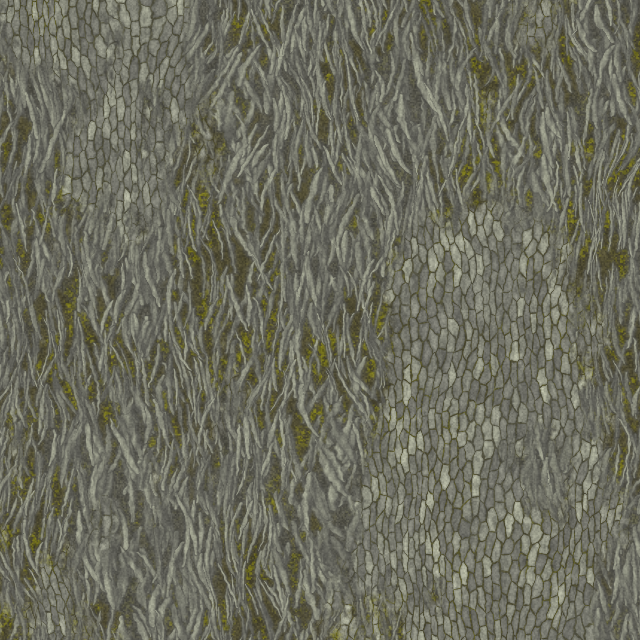
This texture is drawn by a Shadertoy shader. Its source:

```glsl
// Weathered bark: upright bands of small stone-like plates alternate with
// a braided net of leaning ridges over dark hollows speckled with moss.
// Plates are stretched Voronoi cells; ridges are scattered bent capsules.

#define PLATE_GRID   vec2(82.0, 31.0)
#define RIDGE_GRID   vec2(32.0, 15.0)
#define RIDGE_WIDTH  0.0056
#define RIDGE_LAYERS 4
#define PLATE_COVER  0.50
#define MOSS_COVER   0.50
#define PALE         vec3(0.66, 0.67, 0.59)
#define STONE        vec3(0.44, 0.44, 0.41)
#define SHADOW       vec3(0.34, 0.34, 0.315)
#define SOIL         vec3(0.31, 0.295, 0.20)
#define MOSS         vec3(0.43, 0.42, 0.11)
#define GROOVE       vec3(0.29, 0.285, 0.19)

vec2 hash22(vec2 p) {
    vec3 q = fract(p.xyx * vec3(0.1031, 0.1030, 0.0973));
    q += dot(q, q.yzx + 33.33);
    return fract((q.xx + q.yz) * q.zy);
}

float noise(vec2 p) {
    vec2 i = floor(p), f = fract(p);
    f = f * f * (3.0 - 2.0 * f);
    float low = mix(hash22(i).x, hash22(i + vec2(1, 0)).x, f.x);
    float high = mix(hash22(i + vec2(0, 1)).x, hash22(i + vec2(1, 1)).x, f.x);
    return mix(low, high, f.y);
}

float fbm(vec2 p) {
    float sum = 0.0, gain = 0.53;
    for (int i = 0; i < 4; i++) {
        sum += gain * noise(p);
        p = p * 2.03 + 17.7;
        gain *= 0.5;
    }
    return sum;
}

// Seed of a plate, staggered between neighbouring columns
vec2 plateSeed(vec2 cell) {
    vec2 jitter = hash22(cell + 311.0);
    float stagger = 0.5 * mod(cell.x, 2.0);
    return cell + vec2(0.25, 0.0) + jitter * vec2(0.5, 0.6) + vec2(0.0, stagger - 0.05);
}

// Distance to the plate edge in canvas units, and two random values per plate
vec3 plates(vec2 p) {
    vec2 g = p * PLATE_GRID, base = floor(g), home = base, toHome = vec2(0);
    float nearest = 1e3;
    for (int j = -2; j <= 1; j++)
    for (int i = -1; i <= 1; i++) {
        vec2 cell = base + vec2(i, j), d = plateSeed(cell) - g;
        if (dot(d, d) < nearest) { nearest = dot(d, d); home = cell; toHome = d; }
    }
    float edge = 1.0;
    for (int j = -2; j <= 2; j++)
    for (int i = -1; i <= 1; i++) {
        if (i == 0 && j == 0) continue;
        vec2 d = plateSeed(home + vec2(i, j)) - g;
        vec2 normal = normalize(d - toHome);
        edge = min(edge, dot(0.5 * (d + toHome), normal) / length(normal * PLATE_GRID));
    }
    return vec3(edge, hash22(home + 57.0));
}

// Distance to the nearest ridge, position across it (-1 to 1), and its tone
vec3 ridges(vec2 p, float seed, float thickness) {
    vec2 base = floor(p * RIDGE_GRID);
    vec3 best = vec3(1.0, 0.0, 0.5);
    for (int j = -1; j <= 1; j++)
    for (int i = -1; i <= 1; i++) {
        vec2 cell = base + vec2(i, j), key = cell + seed * 37.0;
        vec2 place = hash22(key), shape = hash22(key + 191.0), look = hash22(key + 433.0);
        vec2 d = p - (cell + place) / RIDGE_GRID;
        float reach = mix(0.022, 0.046, shape.y);
        float lean = (shape.x - 0.5) * 0.85;
        float t = d.y / reach;
        float x = (d.x - lean * d.y - (look.x - 0.5) * 0.011 * t * t) / sqrt(1.0 + lean * lean);
        float width = RIDGE_WIDTH * thickness * mix(0.6, 1.1, look.x) * (1.0 - 0.4 * min(t * t, 1.0));
        float dist = length(vec2(x, max(abs(d.y) - reach, 0.0))) - width;
        if (dist < best.x) best = vec3(dist, clamp(x / width, -1.0, 1.0), look.y);
    }
    return best;
}

void mainImage(out vec4 fragColor, in vec2 fragCoord) {
    vec2 uv = fragCoord / iResolution.y;

    // Gentle sideways sway and ragged small-scale warp
    vec2 p = uv;
    p.x += 0.045 * (noise(uv * vec2(7.0, 6.0)) - 0.5);
    p.x += 0.012 * (noise(uv * vec2(22.0, 17.0) + 40.0) - 0.5);
    p += 0.0028 * (vec2(noise(uv * 150.0), noise(uv * 150.0 + 70.0)) - 0.5);

    float grain = noise(uv * 430.0) - 0.5;
    float blotch = fbm(uv * vec2(120.0, 75.0) + 9.0) - 0.5;
    float streak = noise(p * vec2(330.0, 48.0)) - 0.5;

    // Regions: plate bands and mossy hollows
    float band = fbm(uv * vec2(6.0, 2.6) + 3.0) + 0.10 * cos(6.2832 * (uv.x - 0.88));
    float plateMask = smoothstep(-0.05, 0.05, band - 1.0 + PLATE_COVER + 0.12 * blotch);
    float hollow = fbm(uv * vec2(13.0, 7.0) + 61.0);
    float mossMask = smoothstep(-0.09, 0.09, hollow - 1.0 + MOSS_COVER + 0.25 * blotch);

    // Ground: grey shadow, brown soil and grainy moss
    float clump = fbm(uv * vec2(34.0, 26.0) + 25.0);
    float speckle = smoothstep(0.42, 0.72, 0.6 * noise(uv * 240.0 + 5.0) + 0.4 * clump + 0.25 * grain);
    vec3 ground = mix(SOIL, MOSS, speckle * smoothstep(0.33, 0.62, clump));
    ground = mix(SHADOW + 0.05 * streak, ground, 0.2 + 0.8 * mossMask);
    vec3 color = ground * (1.0 + 0.38 * grain + 0.35 * blotch);

    // Plates with mossy grooves
    vec3 plate = plates(p);
    vec3 face = mix(STONE, PALE, 0.85 * plate.y * plate.y + 0.22 * plate.z);
    face *= 1.0 + 0.20 * grain + 0.38 * blotch + 0.12 * streak;
    face *= mix(0.86, 1.0, smoothstep(0.001, 0.004, plate.x));
    vec3 seam = mix(GROOVE, ground, 0.45) * (1.0 + 0.3 * grain);
    float solid = smoothstep(0.0003, 0.0018, plate.x + 0.0018 * blotch);
    color = mix(color, mix(seam, face, solid), plateMask);

    // Ridges stacked in layers, each with a soft shadow and a worn crest
    float open = 1.0 - 0.92 * plateMask;
    float thickness = mix(1.15, 0.72, mossMask);
    for (int k = 0; k < RIDGE_LAYERS; k++) {
        vec3 ridge = ridges(p + float(k) * vec2(0.013, 0.029), float(k) + 1.0, thickness);
        float dist = ridge.x + 0.0022 * blotch + 0.0008 * streak;
        float halo = 1.0 - smoothstep(-0.001, 0.0045, dist);
        color = mix(color, SHADOW * (1.0 + 0.22 * grain + 0.2 * blotch), 0.62 * halo * open);
        float crest = 1.0 - pow(abs(ridge.y + 0.22), 2.0);
        float light = clamp(crest * mix(0.3, 0.95, ridge.z) + 0.7 * streak + 0.5 * blotch, 0.0, 1.0);
        vec3 wood = mix(SHADOW * 1.08, PALE * 0.97, light) * (1.0 + 0.18 * grain);
        float body = 1.0 - smoothstep(-0.0018, 0.0005, dist);
        color = mix(color, wood, 0.92 * body * open);
    }

    fragColor = vec4(clamp(color, 0.0, 1.0), 1.0);
}
```
